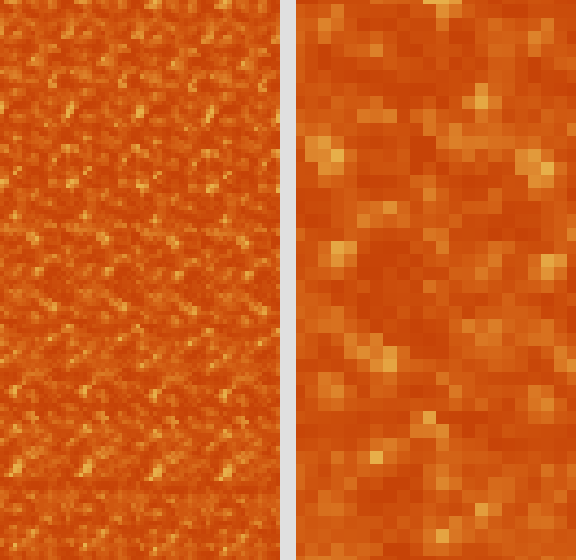
Left: the whole. Right: its middle third, enlarged.
This texture is drawn by a WebGL 1 fragment shader. Its source:

```glsl
precision highp float;
uniform vec2 u_resolution;

const vec2 TILE = vec2(16.0, 18.0); // repeat of the pattern, in blocks

float hash(vec2 p) {
  return fract(sin(dot(p, vec2(127.1, 311.7))) * 43758.5453);
}

// Value noise that repeats after the given number of lattice points
float noise(vec2 p, vec2 period) {
  vec2 i = floor(p);
  vec2 f = fract(p);
  f = f * f * (3.0 - 2.0 * f);
  vec2 a = mod(i, period);
  vec2 b = mod(i + 1.0, period);
  return mix(mix(hash(a), hash(vec2(b.x, a.y)), f.x),
             mix(hash(vec2(a.x, b.y)), hash(b), f.x), f.y);
}

// Slanted hot spots whose strength drifts from one repeat to the next
float hotSpots(vec2 p) {
  float heat = 0.0;
  for (int i = 0; i < 18; i++) {
    float id = float(i);
    // Low-discrepancy centers keep the spots evenly spread
    vec2 center = TILE * fract(id * vec2(0.7549, 0.5698) + vec2(0.2, 0.1));
    vec2 copy = floor((p - center) / TILE + 0.5);
    vec2 d = p - center - copy * TILE;
    float angle = mix(-0.8, 1.2, hash(vec2(id, 7.7)));
    float c = cos(angle);
    float s = sin(angle);
    d = vec2(c * d.x + s * d.y, c * d.y - s * d.x);
    d /= vec2(mix(1.1, 1.9, hash(vec2(id, 5.3))), 0.95);
    float r2 = dot(d, d);
    float phase = fract(id * 0.382) + 0.16 * copy.y;
    float pulse = 0.5 + 0.5 * sin(6.2832 * phase);
    heat += mix(0.2, 0.74, pulse * pulse) * exp(-0.3 * r2 - 0.12 * r2 * r2);
  }
  return heat;
}

vec3 lavaColor(float t) {
  return vec3(0.79, 0.29, 0.04) + t * vec3(0.11, 0.22, 0.09)
       + t * abs(t) * vec3(0.0, 0.15, 0.14);
}

void main() {
  // Square blocks, with the right half set one block lower
  vec2 block = floor(gl_FragCoord.xy / u_resolution * vec2(64.0, 128.0));
  block.y += step(32.0, block.x);
  vec2 p = vec2(mod(block.x, TILE.x), block.y) + 0.5;

  // Faint glow, finer mottling and grain per block
  float glow = noise(p / vec2(4.0, 3.0), vec2(4.0, 6.0));
  float mottle = noise(p / 2.0 + 0.25, vec2(8.0, 67.0));
  float grain = hash(floor(p) + 41.0) - 0.5;
  float warmth = 0.44 * smoothstep(0.3, 0.85, 0.35 * glow + 0.65 * mottle);

  float tone = warmth + hotSpots(p) * (1.0 + 0.9 * grain) + 0.2 * grain - 0.13;
  gl_FragColor = vec4(lavaColor(clamp(tone, -0.12, 1.05)), 1.0);
}
```
